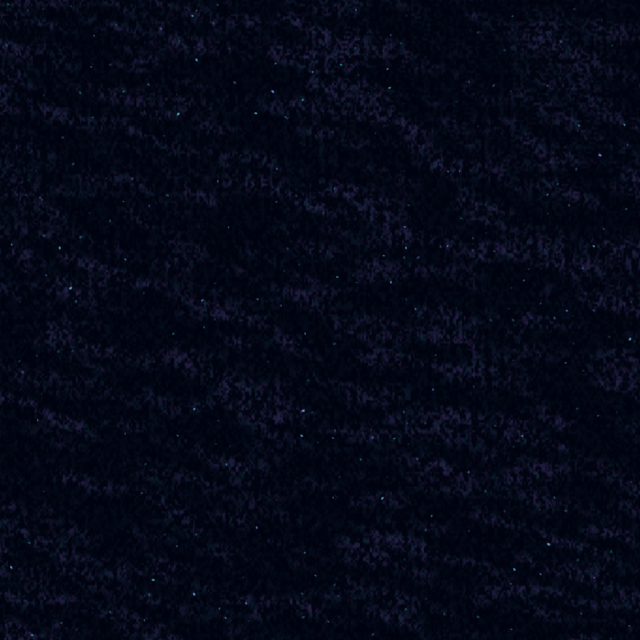
Write a WebGL 2 fragment shader that draws this texture.

```glsl
#version 300 es
precision highp float;

uniform vec2 u_resolution;
out vec4 fragColor;

float hash(vec2 p) {
    return fract(sin(dot(p, vec2(127.1, 311.7))) * 43758.5453);
}

float valueNoise(vec2 p) {
    vec2 cell = floor(p);
    vec2 f = fract(p);
    f = f * f * (3.0 - 2.0 * f);
    float low = mix(hash(cell), hash(cell + vec2(1.0, 0.0)), f.x);
    float high = mix(hash(cell + vec2(0.0, 1.0)), hash(cell + vec2(1.0, 1.0)), f.x);
    return mix(low, high, f.y);
}

vec2 rotate(vec2 p, float angle) {
    float c = cos(angle);
    float s = sin(angle);
    return vec2(c * p.x - s * p.y, s * p.x + c * p.y);
}

// Short wavelets, long across the slope and narrow along it
float ripples(vec2 p, float slope) {
    vec2 warp = vec2(valueNoise(p * 19.0 + 3.7), valueNoise(p * 19.0 + 41.3)) - 0.5;
    vec2 q = rotate(p + warp * vec2(0.03, 0.014), slope);
    float broad = valueNoise(q * vec2(14.0, 50.0) + 17.0);
    float fine = valueNoise(rotate(q, -0.12) * vec2(26.0, 76.0) + 71.0);
    return 0.6 * broad + 0.4 * fine;
}

// Fine speckle with a slight vertical stretch
float grain(vec2 p, float seed) {
    float coarse = valueNoise(p * vec2(200.0, 135.0) + seed);
    float fine = valueNoise(p * vec2(340.0, 260.0) + seed * 1.7);
    return 0.55 * coarse + 0.45 * fine;
}

// Sparse glints, one possible per grid cell
vec3 glints(vec2 p, float cells, float density, float pixel) {
    vec2 cell = floor(p * cells);
    float present = step(hash(cell + 5.3), density);
    vec2 jitter = vec2(hash(cell + 11.9), hash(cell + 23.1));
    vec2 center = (cell + 0.15 + 0.7 * jitter) / cells;
    float strength = hash(cell + 37.7);
    float radius = mix(0.0009, 0.0018, strength * strength * strength);
    vec2 offset = rotate(p - center, hash(cell + 53.0) * 3.0) * vec2(0.85, 1.15);
    float spot = 1.0 - smoothstep(radius * 0.3, radius * 1.2 + pixel, length(offset));
    float hue = hash(cell + 67.0);
    vec3 tint = mix(vec3(0.30, 0.62, 0.72), vec3(0.42, 0.46, 0.74), smoothstep(0.65, 0.9, hue));
    tint = mix(vec3(0.08, 0.52, 0.40), tint, smoothstep(0.12, 0.25, hue));
    return tint * spot * present * mix(0.4, 1.0, strength * strength);
}

void main() {
    vec2 p = gl_FragCoord.xy / u_resolution.y;
    float pixel = 1.0 / u_resolution.y;

    // Speckle everywhere, brighter on the crests
    float crest = smoothstep(0.28, 0.86, ripples(p, 0.32));
    float speckle = smoothstep(0.30, 0.88, grain(p, 13.0));
    float light = (0.26 + 1.05 * crest) * (0.04 + speckle);

    // Teal in the troughs, violet grey on the crests
    float hue = grain(p, 87.0) + 0.25 * (crest - 0.4);
    vec3 teal = vec3(0.045, 0.100, 0.120);
    vec3 violet = vec3(0.105, 0.080, 0.155);
    vec3 deepWater = vec3(0.0, 0.012, 0.058);
    vec3 color = deepWater + mix(teal, violet, smoothstep(0.32, 0.68, hue)) * light;

    color += glints(p, 24.0, 0.17, pixel);
    color += 0.4 * glints(p + 7.3, 37.0, 0.14, pixel);
    fragColor = vec4(color, 1.0);
}
```
